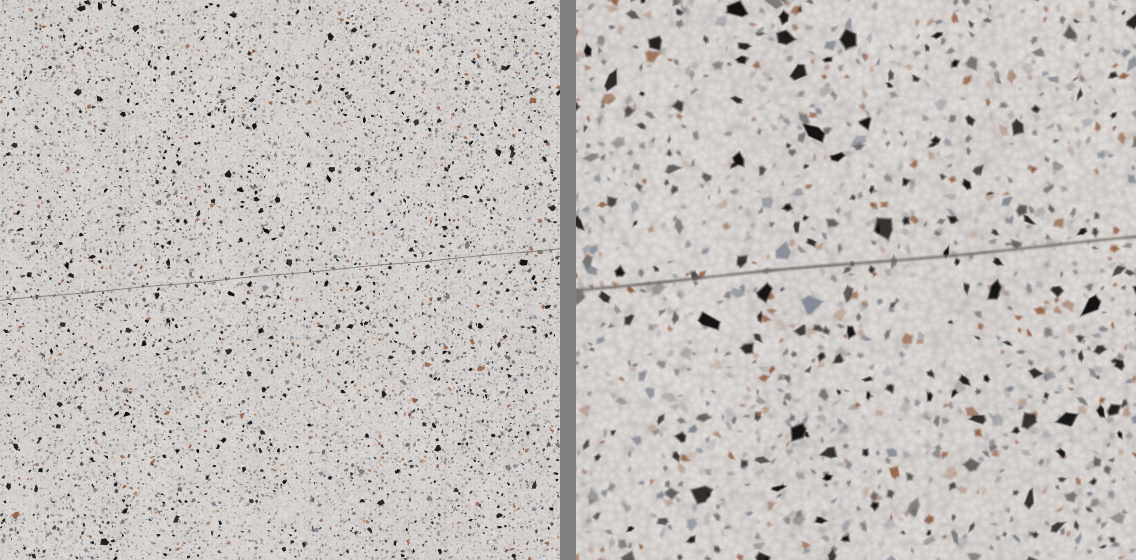
Left, the full canvas; right, a detail of the centre.
This texture is drawn by a three.js fragment shader. Its source:

```glsl
// Pale terrazzo slab with scattered black, grey and rust chips and a thin slanted seam.
#define BASE_COLOR vec3(0.828, 0.811, 0.800)
#define BLACK_CHIP vec3(0.07, 0.06, 0.06)
#define GREY_CHIP vec3(0.47, 0.46, 0.45)
#define BLUE_CHIP vec3(0.51, 0.53, 0.58)
#define RUST_CHIP vec3(0.58, 0.38, 0.27)
#define SEAM_COLOR vec3(0.42, 0.40, 0.38)
#define CHIP_RADIUS 0.27
#define EDGE_SOFTNESS 0.0013
#define GRAIN_CELLS 210.0
#define GRAIN_CONTRAST 0.09
#define SEAM_ENDS vec2(0.4635, 0.556)
#define SEAM_HALF_WIDTH 0.0008

varying vec2 vUv;

const float TAU = 6.28319;

vec4 hash4(vec2 p) {
  vec4 q = fract(p.xyxy * vec4(0.1031, 0.1030, 0.0973, 0.1099));
  q += dot(q, q.wzxy + 33.33);
  return fract((q.xxyz + q.yzzw) * q.zywx);
}

// Layered sines, roughly -1 to 1
float waves(vec2 p) {
  float sum = 0.0;
  float amp = 0.5;
  for (int i = 0; i < 4; i++) {
    sum += amp * sin(p.x + 1.7 * sin(p.y)) * cos(p.y + 0.6 * p.x);
    p = mat2(1.2, 1.5, -1.5, 1.2) * p + 2.3;
    amp *= 0.7;
  }
  return sum;
}

// Cellular noise: distance to the nearest random point
float cellular(vec2 p) {
  vec2 cell = floor(p);
  float nearest = 2.0;
  for (int y = -1; y <= 1; y++) {
    for (int x = -1; x <= 1; x++) {
      vec2 id = cell + vec2(float(x), float(y));
      nearest = min(nearest, length(id + hash4(id + 11.0).xy - p));
    }
  }
  return nearest;
}

// Signed distance to an irregular, stretched five-sided chip
float chipDistance(vec2 p, vec2 id, float radius) {
  vec4 shape = hash4(id + 71.0);
  float turn = TAU * shape.x;
  p = mat2(cos(turn), -sin(turn), sin(turn), cos(turn)) * p;
  p.y *= 1.0 + 0.8 * shape.y;
  float d = -radius;
  for (int k = 0; k < 5; k++) {
    vec4 side = hash4(id + 13.0 * float(k) + 5.0);
    float angle = TAU * (float(k) + 0.7 * side.x) / 5.0;
    d = max(d, dot(p, vec2(cos(angle), sin(angle))) - radius * (0.65 + 0.5 * side.y));
  }
  return d;
}

vec3 chipColor(float pick, float blackShare) {
  if (pick < blackShare) return BLACK_CHIP;
  float rest = (pick - blackShare) / (1.0 - blackShare);
  if (rest < 0.24) return RUST_CHIP;
  return rest < 0.52 ? BLUE_CHIP : GREY_CHIP;
}

// Lays one size of chips over the ground; opacity holds its lowest and highest value
vec3 scatterChips(vec3 color, vec2 uv, float cells, float density, float blackShare, vec2 opacity) {
  vec2 p = uv * cells;
  vec2 cell = floor(p);
  for (int y = -1; y <= 1; y++) {
    for (int x = -1; x <= 1; x++) {
      vec2 id = cell + vec2(float(x), float(y));
      vec2 seed = id + cells * 3.0;
      vec4 place = hash4(seed);
      float cluster = 1.0 + 0.6 * waves(id / cells * 23.0);
      if (place.z > density * cluster) continue;
      vec4 look = hash4(seed + 29.0);
      vec2 center = id + 0.5 + 0.75 * (place.xy - 0.5);
      float radius = CHIP_RADIUS * (0.6 + 0.6 * look.x * look.x);
      float d = chipDistance(p - center, seed, radius) / cells;
      float cover = 1.0 - smoothstep(-EDGE_SOFTNESS, EDGE_SOFTNESS, d);
      color = mix(color, chipColor(look.y, blackShare), cover * mix(opacity.x, opacity.y, look.z));
    }
  }
  return color;
}

void main() {
  // Mottled ground
  float grain = 0.45 - cellular(vUv * GRAIN_CELLS);
  float blotch = waves(vUv * 130.0) * 0.028 + waves(vUv * 9.0) * 0.012;
  vec3 color = BASE_COLOR + grain * GRAIN_CONTRAST + blotch;

  // Pale smudges, then chips from dust to large
  color = scatterChips(color, vUv, 84.0, 0.40, 0.0, vec2(0.08, 0.40));
  color = scatterChips(color, vUv, 128.0, 0.42, 0.16, vec2(0.2, 1.0));
  color = scatterChips(color, vUv, 80.0, 0.36, 0.46, vec2(0.5, 1.0));
  color = scatterChips(color, vUv, 52.0, 0.12, 0.75, vec2(0.8, 1.0));

  // Slanted seam and a faint upright joint
  float seamY = mix(SEAM_ENDS.x, SEAM_ENDS.y, vUv.x) + 0.0006 * sin(vUv.x * 31.0);
  float seamD = abs(vUv.y - seamY) - SEAM_HALF_WIDTH;
  float seam = 1.0 - smoothstep(-EDGE_SOFTNESS, EDGE_SOFTNESS, seamD);
  color = mix(color, SEAM_COLOR, seam * (0.8 + 0.2 * waves(vec2(vUv.x * 40.0, 1.0))));
  float joint = 1.0 - smoothstep(0.0, 0.0025, abs(vUv.x - 0.796));
  color = mix(color, SEAM_COLOR, 0.08 * joint);

  gl_FragColor = vec4(clamp(color, 0.0, 1.0), 1.0);
}
```
